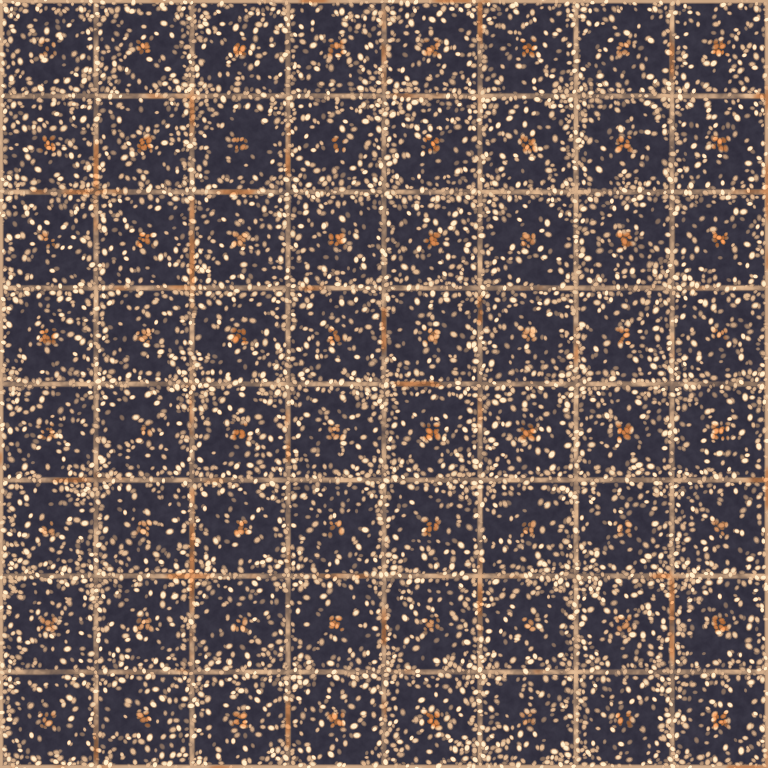
Reproduce this pattern procedurally as a Shadertoy shader.

```glsl
// An 8 by 8 lattice of dark tiles, drawn in scattered cream and tan grains.
// Two layers of jittered cellular dots are thinned by a density field made of
// tile edges, corner bursts, diagonals and a small orange star in each centre.

#define REPEATS 8.0
#define GRAINS_BRIGHT 106.0
#define GRAINS_DIM 124.0
#define GRAIN_RADIUS 0.37
#define LINE_WIDTH 0.035
#define STAR_RADIUS 0.13
#define BORDER 0.005
#define NAVY vec3(0.215, 0.205, 0.255)
#define BROWN vec3(0.51, 0.42, 0.36)
#define TAN vec3(0.88, 0.72, 0.57)
#define CREAM vec3(1.0, 0.94, 0.80)
#define ORANGE vec3(0.80, 0.47, 0.25)

float hash(vec2 p) {
    vec3 q = fract(p.xyx * vec3(0.1031, 0.1030, 0.0973));
    q += dot(q, q.yzx + 33.33);
    return fract((q.x + q.y) * q.z);
}

// Smooth uneven wear from layered sines, from 0 to 1
float wear(vec2 p) {
    float s = 0.0, amp = 0.5;
    for (int i = 0; i < 4; i++) {
        s += amp * sin(p.x + 1.3 * sin(p.y)) * sin(p.y + 1.7 * sin(p.x * 0.7));
        p = mat2(1.2, 1.5, -1.5, 1.2) * p + 2.1;
        amp *= 0.6;
    }
    return clamp(0.5 + 0.6 * s, 0.0, 1.0);
}

// Distances inside a tile: to the nearest edge line and to the centre
vec2 tileDistances(vec2 uv) {
    vec2 q = abs(fract(uv * REPEATS) - 0.5);
    return vec2(0.5 - max(q.x, q.y), length(q));
}

float starMask(vec2 uv) {
    vec2 q = fract(uv * REPEATS) - 0.5;
    float spokes = 0.8 + 0.2 * cos(4.0 * (atan(q.y, q.x + 1e-5) - 0.785));
    return 1.0 - smoothstep(0.5, 1.1, length(q) / (STAR_RADIUS * spokes));
}

// Chance that a grain is present
float density(vec2 uv) {
    vec2 t = uv * REPEATS;
    vec2 q = abs(fract(t) - 0.5);
    vec2 d = tileDistances(uv);
    float burst = hash(floor(t + 0.5) + 17.0);
    float tile = hash(floor(t) + 53.0);
    float corner = length(0.5 - q);
    float band = exp(-d.x * d.x / 0.013);
    float node = exp(-corner * corner / 0.055);
    float diagonal = exp(-pow((q.x - q.y) / 0.06, 2.0)) * smoothstep(0.1, 0.25, d.y);
    float ring = exp(-pow((d.y - 0.14) / 0.06, 2.0));
    float k = 0.16 + 0.42 * band + (0.12 + 0.45 * burst) * node;
    k += 0.28 * diagonal * burst + 0.25 * ring * tile;
    k *= 0.65 + 0.7 * wear(uv * 23.0);
    return clamp(k + 0.75 * starMask(uv), 0.0, 0.96);
}

// Strongest grain at this point, with soft slightly oval edges
float grains(vec2 uv, float scale, float seed, float pixel) {
    vec2 p = uv * scale, cell = floor(p);
    float best = 0.0;
    for (int j = -1; j <= 1; j++)
    for (int i = -1; i <= 1; i++) {
        vec2 id = cell + vec2(i, j);
        vec2 key = id + seed;
        vec2 jitter = vec2(hash(key + 11.3), hash(key + 47.9));
        vec2 centre = id + 0.12 + 0.76 * jitter;
        float present = step(hash(key + 83.1), density(centre / scale));
        float a = 6.2832 * hash(key + 5.7);
        vec2 o = mat2(cos(a), -sin(a), sin(a), cos(a)) * (p - centre);
        float r = GRAIN_RADIUS * mix(0.7, 1.15, hash(key + 29.5));
        float soft = 1.0 - smoothstep(r * 0.4, r * 1.45 + 0.3 * pixel * scale, length(o * vec2(0.82, 1.1)));
        best = max(best, present * soft * mix(0.55, 1.15, hash(key + 61.7)));
    }
    return best;
}

vec3 ramp(float v) {
    vec3 c = mix(NAVY, BROWN, smoothstep(0.0, 0.36, v));
    c = mix(c, TAN, smoothstep(0.3, 0.7, v));
    return mix(c, CREAM, smoothstep(0.66, 0.98, v));
}

void mainImage(out vec4 fragColor, in vec2 fragCoord) {
    vec2 uv = fragCoord / iResolution.xy;
    float pixel = 1.0 / iResolution.y;
    vec2 d = tileDistances(uv);

    // Grains: bright ones over a dimmer, finer layer
    float v = grains(uv, GRAINS_BRIGHT, 0.0, pixel);
    v = max(v, 0.62 * grains(uv, GRAINS_DIM, 211.0, pixel));

    // Broken lattice lines and outer border
    float worn = wear(uv * 61.0 + 4.0);
    float line = 1.0 - smoothstep(0.3 * LINE_WIDTH, LINE_WIDTH + pixel * REPEATS, d.x);
    v = max(v, line * mix(0.2, 0.72, worn));
    vec2 rim = min(uv, 1.0 - uv);
    float border = 1.0 - smoothstep(0.5 * BORDER, BORDER + pixel, min(rim.x, rim.y));
    v = max(v, 0.58 * border);

    // Ground mottling, then orange in the stars and on stretches of line
    vec3 color = ramp(v) + 0.05 * (wear(uv * 140.0) - 0.5) * (1.0 - min(v, 1.0));
    float tint = starMask(uv) * mix(0.45, 0.9, hash(floor(uv * REPEATS) + 7.0));
    tint = max(tint, 0.65 * line * smoothstep(0.62, 0.85, wear(uv * 17.0 + 9.0)));
    color = mix(color, ORANGE * (0.45 + 0.75 * v), tint * smoothstep(0.05, 0.4, v));
    fragColor = vec4(clamp(color, 0.0, 1.0), 1.0);
}
```
